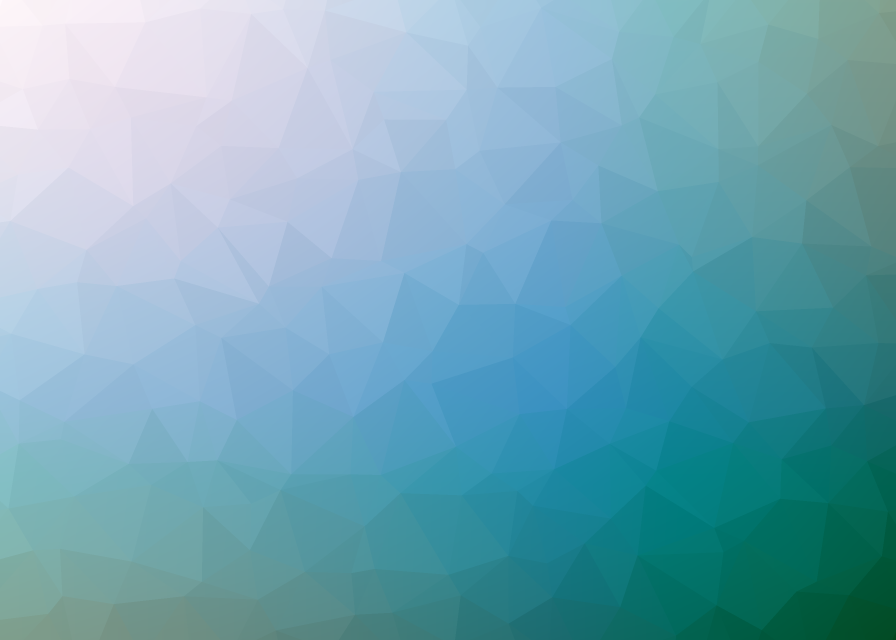
Reproduce this background procedurally as a Shadertoy shader.

```glsl
// Low-poly gradient: a jittered lattice is split into triangles, and each facet
// takes most of its colour from its centroid. The colour is the mean of one
// palette read across the canvas and again down it, from pale pink to deep green.

const vec2  GRID    = vec2(17.0, 12.0); // lattice cells across and up
const float JITTER  = 0.84;             // scatter of lattice points, in cells
const float FLATNESS = 0.6;             // 0 smooth gradient, 1 flat facets
const float TINT    = 0.022;            // brightness range between facets
const int   SAMPLES = 3;                // antialiasing samples per axis

const vec3 PALETTE[9] = vec3[9](
    vec3(1.00, 0.97, 0.98), vec3(0.93, 0.89, 0.94), vec3(0.82, 0.82, 0.90),
    vec3(0.65, 0.74, 0.86), vec3(0.40, 0.66, 0.81), vec3(0.21, 0.56, 0.75),
    vec3(0.01, 0.51, 0.54), vec3(0.00, 0.42, 0.35), vec3(0.00, 0.27, 0.11));

vec2 hash2(vec2 p) {
    vec3 q = fract(p.xyx * vec3(0.1031, 0.1030, 0.0973));
    q += dot(q, q.yzx + 33.33);
    return fract((q.xx + q.yz) * q.zy);
}

float cross2(vec2 a, vec2 b) { return a.x * b.y - a.y * b.x; }

vec2 latticePoint(vec2 cell) {
    return cell + 0.5 + JITTER * (hash2(cell + 40.0) - 0.5);
}

vec3 ramp(float t) {
    float s = clamp(t, 0.0, 1.0) * 8.0;
    int i = min(int(s), 7);
    return mix(PALETTE[i], PALETTE[i + 1], s - float(i));
}

// Mean of the horizontal and the vertical ramp at a lattice position
vec3 gradient(vec2 p) {
    vec2 uv = p / GRID;
    return 0.5 * (ramp(uv.x) + ramp(1.0 - uv.y));
}

// Counterclockwise triangle test
bool inside(vec2 p, vec2 a, vec2 b, vec2 c) {
    return cross2(b - a, p - a) >= 0.0
        && cross2(c - b, p - b) >= 0.0
        && cross2(a - c, p - c) >= 0.0;
}

vec3 facet(vec2 p, vec2 a, vec2 b, vec2 c) {
    vec2 centre = (a + b + c) / 3.0;
    float shade = TINT * (hash2(centre * 7.0 + 90.0).x - 0.5);
    return gradient(mix(p, centre, FLATNESS)) + shade;
}

// Find the triangle around p among the neighbouring lattice quads
vec3 mesh(vec2 p) {
    vec2 base = floor(p - 0.5);
    for (int j = -1; j <= 1; j++)
    for (int i = -1; i <= 1; i++) {
        vec2 cell = base + vec2(i, j);
        vec2 a = latticePoint(cell);
        vec2 b = latticePoint(cell + vec2(1, 0));
        vec2 c = latticePoint(cell + vec2(1, 1));
        vec2 d = latticePoint(cell + vec2(0, 1));

        // Delaunay choice: cut a-c when the angles at b and d sum below 180 degrees
        float sinSum = cross2(c - b, a - b) * dot(a - d, c - d)
                     + dot(c - b, a - b) * cross2(a - d, c - d);
        if (sinSum < 0.0) {
            vec2 first = a;
            a = b; b = c; c = d; d = first;
        }
        if (inside(p, a, b, c)) return facet(p, a, b, c);
        if (inside(p, a, c, d)) return facet(p, a, c, d);
    }
    return gradient(p);
}

void mainImage(out vec4 fragColor, in vec2 fragCoord) {
    vec3 sum = vec3(0.0);
    for (int j = 0; j < SAMPLES; j++)
    for (int i = 0; i < SAMPLES; i++) {
        vec2 offset = (vec2(i, j) + 0.5) / float(SAMPLES) - 0.5;
        sum += mesh((fragCoord + offset) / iResolution.xy * GRID);
    }
    fragColor = vec4(sum / float(SAMPLES * SAMPLES), 1.0);
}
```
